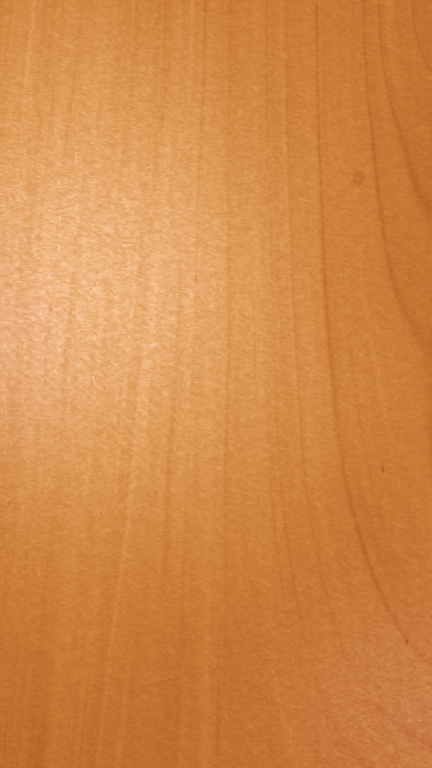
Give the GLSL for this texture, as a Shadertoy shader.

```glsl
#define GLOW_CENTER vec2(0.18, 1.13)
#define GLOW_SIZE vec2(0.45, 0.48)
#define WOOD_DARK vec3(0.755, 0.442, 0.19)
#define WOOD_MID vec3(0.86, 0.575, 0.28)
#define WOOD_LIGHT vec3(0.94, 0.725, 0.52)
#define HAZE_TINT vec3(0.01, 0.015, 0.06)
#define RING_COUNT 14.0
#define RING_DEPTH 0.22
#define STREAK_DEPTH 0.22
#define BUMP_DEPTH 0.52
#define BUMP_SCALE vec2(110.0, 165.0)
#define FLECK_COUNT 5

float hash(vec2 p) {
    return fract(sin(dot(p, vec2(127.1, 311.7))) * 43758.5453);
}

float noise(vec2 p) {
    vec2 i = floor(p), f = fract(p);
    f = f * f * (3.0 - 2.0 * f);
    float low = mix(hash(i), hash(i + vec2(1, 0)), f.x);
    float high = mix(hash(i + vec2(0, 1)), hash(i + vec2(1, 1)), f.x);
    return mix(low, high, f.y);
}

// Coordinate across the grain: leaning on the left, sweeping out on the right
float grainCoord(vec2 p, float height) {
    float down = height - p.y;
    float lean = 0.1 * down * (1.0 - smoothstep(0.15, 0.6, p.x));
    float sweep = 0.23 * max(p.x - 0.53, 0.0) * down * down;
    float edge = max(p.x - 0.78, 0.0);
    float arch = 2.0 * edge * edge * smoothstep(0.0, 0.35, down)
               * (1.0 - 0.85 * smoothstep(0.7, 1.3, down));
    float wobble = 0.012 * (noise(p * vec2(5.0, 3.0)) - 0.5);
    return p.x + lean - sweep - arch + wobble;
}

// Thin growth lines with a faint shadow on one side
float rings(float q, float y) {
    float cell = floor(q * RING_COUNT);
    float sum = 0.0;
    for (int k = -1; k <= 1; k++) {
        float id = cell + float(k);
        float center = (id + 0.2 + 0.6 * hash(vec2(id, 3.0))) / RING_COUNT;
        float d = q - center;
        float line = exp(-d * d / 0.000009);
        float shade = 0.35 * exp(-abs(d) / (d > 0.0 ? 0.02 : 0.004));
        float fade = 0.45 + 0.55 * noise(vec2(id * 7.0, y * 5.0));
        sum += (line + shade) * fade * mix(0.5, 1.0, hash(vec2(id, 8.0)));
    }
    return sum;
}

// Long fibres with a few narrow pale and dark threads
float streaks(float q, float y) {
    float broad = noise(vec2(q * 24.0, y * 0.6)) - 0.5;
    float fine = noise(vec2(q * 95.0, y * 1.2 + 9.0)) - 0.5;
    float pale = smoothstep(0.76, 0.95, noise(vec2(q * 75.0 + 31.0, y * 1.1)));
    float dark = smoothstep(0.8, 0.97, noise(vec2(q * 90.0 + 77.0, y * 2.0)));
    return 0.5 * broad + 0.4 * fine + 0.5 * pale - 0.5 * dark;
}

// Pebbled relief of the lacquer, slightly slanted, with small glints
float bumps(vec2 p) {
    vec2 s = vec2(p.x, p.y + 0.16 * p.x);
    s += 0.008 * vec2(noise(p * 45.0), noise(p * 45.0 + 23.0));
    float coarse = noise(s * BUMP_SCALE) - 0.5;
    float fine = noise(s * BUMP_SCALE * 1.6 + 17.0) - 0.5;
    float glint = smoothstep(0.7, 0.95, noise(s * BUMP_SCALE * 0.9 + 51.0));
    return 0.5 * coarse + 0.5 * fine + 0.3 * glint - 0.04;
}

// Sparse dark pores
float flecks(vec2 p, float height) {
    float sum = 0.0;
    for (int i = 0; i < FLECK_COUNT; i++) {
        float id = float(i);
        vec2 at = vec2(hash(vec2(id, 1.7)), height * hash(vec2(id, 5.3)));
        float tall = mix(0.004, 0.012, hash(vec2(id, 9.1)));
        vec2 d = (p - at) / vec2(0.0032, tall);
        sum += exp(-dot(d, d)) * mix(0.25, 0.6, hash(vec2(id, 2.9)));
    }
    return sum;
}

void mainImage(out vec4 fragColor, in vec2 fragCoord) {
    vec2 p = fragCoord / iResolution.x;
    float height = iResolution.y / iResolution.x;
    float q = grainCoord(p, height);

    // Lamp reflection and the weaker sheen in the lower right
    vec2 g = (p - GLOW_CENTER) / GLOW_SIZE;
    float glow = exp(-dot(g, g));
    vec2 c = (p - vec2(1.0, 0.12)) / vec2(0.32, 0.28);
    float corner = exp(-dot(c, c));
    vec2 l = (p - vec2(0.0, 0.95)) / vec2(0.16, 0.25);
    float haze = corner + exp(-dot(l, l));

    // Tone runs from dark wood at 0 to full glare at 1
    float tone = 0.97 * pow(glow, 0.65) + 0.13 * corner;
    tone += 0.1 * (noise(p * vec2(5.0, 3.5) + 4.0) - 0.5);
    tone += STREAK_DEPTH * streaks(q, p.y) * mix(1.0, 0.6, p.x);
    tone -= RING_DEPTH * rings(q, p.y) * mix(0.25, 1.0, smoothstep(0.3, 0.75, p.x));
    tone += BUMP_DEPTH * bumps(p) * (0.45 + 0.6 * glow + 0.35 * corner);
    tone -= flecks(p, height);

    // Small knot
    float knot = length((p - vec2(0.83, 1.365)) / vec2(1.0, 1.2));
    tone -= 0.2 * exp(-pow((knot - 0.009) / 0.006, 2.0));

    vec3 wood = mix(mix(WOOD_DARK, WOOD_MID, tone), mix(WOOD_MID, WOOD_LIGHT, tone), tone);
    fragColor = vec4(clamp(wood + HAZE_TINT * haze, 0.0, 1.0), 1.0);
}
```
